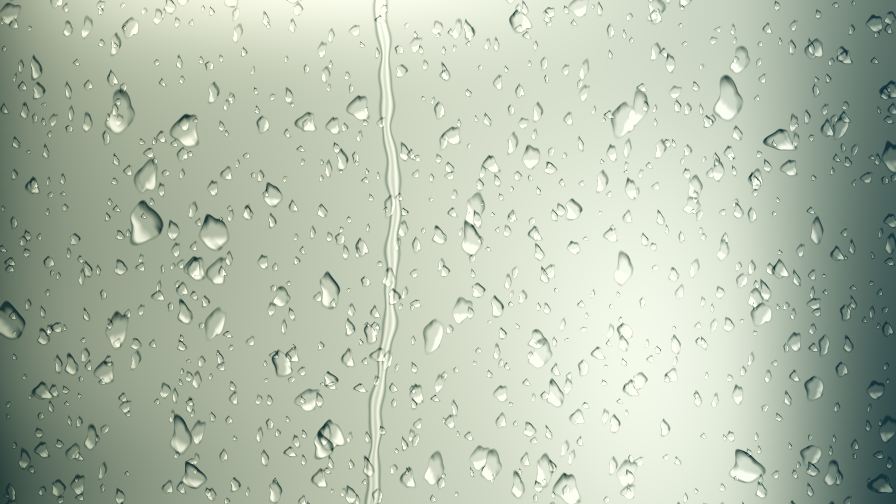
Write a Shadertoy shader that draws this texture.

```glsl
// Rain drops and one long trickle on a window before a blurred, pale green sky.
// A scalar tone is built from soft glows, then jittered cells of lens-like drops
// (outlines wobbled by layered sines) bend it; a ramp turns tone into colour.

const vec3 INK = vec3(0.15, 0.25, 0.25);
const vec3 CREAM = vec3(0.93, 0.95, 0.88);
const float INK_TONE = 0.25;
const float CREAM_TONE = 0.95;
const float EDGE = 0.0022;

vec2 hash2(vec2 p) {
    vec2 k = vec2(dot(p, vec2(127.1, 311.7)), dot(p, vec2(269.5, 183.3)));
    return fract(sin(k) * 43758.5);
}

float glow(vec2 p, vec2 centre, vec2 size) {
    vec2 q = (p - centre) / size;
    return exp(-dot(q, q));
}

float ridge(float x, float centre, float width) {
    float d = (x - centre) / width;
    return exp(-d * d);
}

// Out-of-focus light behind the glass; uv runs from 0 to 1
float backdrop(vec2 uv) {
    float tone = 0.77;
    tone += 0.24 * glow(uv, vec2(0.30, 1.06), vec2(0.34, 0.15));
    tone += 0.19 * glow(uv, vec2(0.73, 0.28), vec2(0.16, 0.55));
    tone += 0.08 * glow(uv, vec2(0.52, 0.60), vec2(0.18, 0.70));
    tone -= 0.07 * glow(uv, vec2(0.13, 0.50), vec2(0.20, 0.30));
    tone -= 0.30 * exp(-uv.x * 13.0);
    tone -= 0.22 * glow(uv, vec2(0.0), vec2(0.26, 0.22));
    tone -= smoothstep(0.80, 1.03, uv.x) * mix(0.54, 0.33, uv.y);
    return tone;
}

// Long vertical trickle with bright inner ridges and thin dark borders
float trickle(float tone, vec2 p) {
    float path = 0.737 + 0.045 * smoothstep(0.0, 0.55, p.y)
        - 0.025 * smoothstep(0.55, 1.0, p.y)
        + 0.003 * sin(23.0 * p.y) + 0.002 * sin(57.0 * p.y);
    float width = 0.011 + 0.002 * sin(41.0 * p.y) + 0.0015 * sin(89.0 * p.y + 1.0);
    float s = (p.x - path) / width;
    tone += 0.16 * ridge(s, 0.45, 0.30) + 0.12 * ridge(s, -0.45, 0.25);
    return tone - 0.20 * ridge(s, -0.95, 0.22) - 0.17 * ridge(s, 1.0, 0.20);
}

// One drop: dark lens rim above, bright crescent below, fine outline around
float drop(float tone, vec2 q, float radius, float stretch, vec2 seed) {
    float phase = seed.x * 6.283;
    q.x += (seed.y - 0.5) * 0.5 * q.y;
    q /= radius * vec2(1.0, stretch);
    if (dot(q, q) > 5.0) return tone;

    q.x += 0.18 * sin(2.6 * q.y + phase);
    q.x /= clamp(1.0 - 0.45 * seed.y * q.y, 0.45, 1.5);
    float a = atan(q.y, q.x + 0.0001);
    float outline = 1.0 + 0.13 * sin(2.0 * a + phase)
        + 0.09 * sin(3.0 * a + 2.3 * phase) + 0.06 * sin(5.0 * a - phase);
    vec2 lens = q / outline;
    float r = length(lens);
    float soft = min(EDGE / radius, 0.5);
    float mask = 1.0 - smoothstep(1.0 - soft, 1.0 + soft, r);

    vec2 shadeDir = normalize(vec2(2.4 * (seed.x - 0.5), 0.75));
    float facing = dot(lens, shadeDir);
    float rim = smoothstep(0.35, 0.95, r);
    float dark = rim * smoothstep(0.0, 0.75, facing);
    float streak = smoothstep(0.55, 0.95, sin(4.0 * lens.x + 2.5 * lens.y + 3.0 * phase));
    float bright = smoothstep(0.15, 0.65, -facing) * (1.0 - smoothstep(0.82, 1.0, r));
    float border = smoothstep(0.78, 1.0, r);

    float strength = mix(0.45, 1.0, seed.y);
    float body = tone + 0.02 + 0.26 * bright;
    body -= strength * (0.46 * dark + 0.20 * streak * rim + 0.17 * border);
    return mix(tone, max(body, 0.20), mask);
}

// A layer of drops, at most one in each jittered cell
float dropLayer(float tone, vec2 p, float cell, float share) {
    vec2 home = floor(p / cell);
    for (int j = -1; j <= 1; j++) {
        for (int i = -1; i <= 1; i++) {
            vec2 id = home + vec2(i, j);
            vec2 key = id + cell * 91.0;
            vec2 place = hash2(key);
            vec2 shape = hash2(key + 17.3);
            vec2 seed = hash2(key + 41.9);
            if (hash2(key + 73.1).x > share) continue;
            vec2 centre = (id + 0.1 + 0.8 * place) * cell;
            float radius = cell * mix(0.09, 0.20, shape.x * shape.x);
            float stretch = mix(0.95, 2.4 - 5.0 * cell, shape.y);
            tone = drop(tone, p - centre, radius, stretch, seed);
        }
    }
    return tone;
}

vec3 toneToColour(float tone, float warmth) {
    float k = clamp((tone - INK_TONE) / (CREAM_TONE - INK_TONE), -0.1, 1.08);
    vec3 colour = mix(INK, CREAM, k);
    colour.b -= 0.14 * k * (1.0 - k);
    return colour + warmth * vec3(0.015, 0.0, -0.02);
}

void mainImage(out vec4 fragColor, in vec2 fragCoord) {
    vec2 uv = fragCoord / iResolution.xy;
    vec2 p = fragCoord / iResolution.y;
    float tone = trickle(backdrop(uv), p);

    // Fine spray first, large drops last
    float cell = 0.037;
    for (int layer = 0; layer < 4; layer++) {
        tone = dropLayer(tone, p, cell, layer == 0 ? 0.42 : 0.62);
        cell *= 1.66;
    }
    fragColor = vec4(toneToColour(tone, 0.8 - 1.6 * uv.x), 1.0);
}
```
